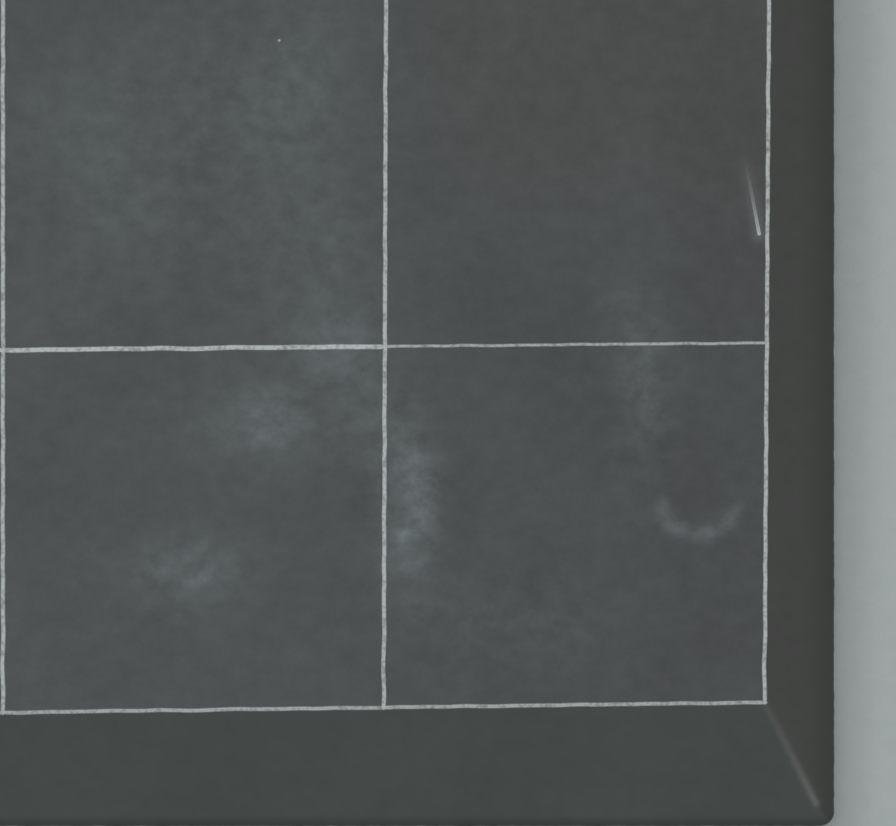
Reproduce this texture procedurally as a WebGL 2 fragment shader.

```glsl
#version 300 es
precision highp float;
// A slate board ruled with chalk lines, its dark bevelled frame and a pale wall.
// Segment distances draw the chalk, a loop of soft ellipses lays the dust,
// and gradient noise gives the slate, chalk and wall their grain.
uniform vec2 u_resolution;
out vec4 fragColor;

const float ASPECT = 1.0847;
const vec3 SLATE_DARK = vec3(0.283, 0.292, 0.294);
const vec3 SLATE_LIGHT = vec3(0.325, 0.343, 0.343);
const vec3 FRAME_SIDE = vec3(0.262, 0.268, 0.262);
const vec3 FRAME_BASE = vec3(0.267, 0.283, 0.277);
const vec3 WALL_NEAR = vec3(0.535, 0.560, 0.558);
const vec3 WALL_FAR = vec3(0.615, 0.640, 0.640);
const vec3 CHALK = vec3(0.690, 0.715, 0.715);
const vec3 DUST_TINT = vec3(0.88, 1.04, 1.08);
const float LINE_HALF = 0.0025;
const float BOARD_RIGHT = 1.0095;
const float CORNER_RADIUS = 0.018;

// Dust patches: centre and radii, then strength
const int PATCHES = 10;
const vec4 PATCH[PATCHES] = vec4[](
  vec4(0.340, 0.900, 0.080, 0.090), vec4(0.380, 0.700, 0.080, 0.090),
  vec4(0.170, 0.800, 0.160, 0.140), vec4(0.405, 0.575, 0.045, 0.045),
  vec4(0.330, 0.490, 0.060, 0.045), vec4(0.445, 0.485, 0.030, 0.080),
  vec4(0.495, 0.395, 0.030, 0.090), vec4(0.230, 0.310, 0.065, 0.035),
  vec4(0.775, 0.535, 0.035, 0.100), vec4(0.630, 0.250, 0.110, 0.050));
const float STRENGTH[PATCHES] = float[](
  0.035, 0.025, 0.022, 0.050, 0.060, 0.035, 0.105, 0.060, 0.045, 0.022);

vec2 hashGradient(vec2 cell) {
  vec3 h = fract(cell.xyx * vec3(0.1031, 0.1030, 0.0973));
  h += dot(h, h.yzx + 33.33);
  float angle = 6.2832 * fract((h.x + h.y) * h.z);
  return vec2(cos(angle), sin(angle));
}

float gradientNoise(vec2 p) {
  vec2 i = floor(p), f = fract(p);
  vec2 w = f * f * f * (f * (f * 6.0 - 15.0) + 10.0);
  vec2 e = vec2(0.0, 1.0);
  float low = mix(dot(hashGradient(i), f), dot(hashGradient(i + e.yx), f - e.yx), w.x);
  float high = mix(dot(hashGradient(i + e), f - e), dot(hashGradient(i + e.yy), f - e.yy), w.x);
  return mix(low, high, w.y);
}

float fbm(vec2 p) {
  float sum = 0.0, amp = 0.6;
  for (int i = 0; i < 4; i++) {
    sum += amp * gradientNoise(p);
    p = mat2(1.6, 1.2, -1.2, 1.6) * p + 7.3;
    amp *= 0.55;
  }
  return sum;
}

// Distance to a segment in x, position along it in y
vec2 segment(vec2 p, vec2 a, vec2 b) {
  vec2 d = b - a;
  float t = clamp(dot(p - a, d) / dot(d, d), 0.0, 1.0);
  return vec2(length(p - a - d * t), t);
}

float stroke(float dist, float halfWidth, float soft) {
  return 1.0 - smoothstep(halfWidth - soft, halfWidth + soft, dist);
}

void main() {
  vec2 p = gl_FragCoord.xy / u_resolution * vec2(ASPECT, 1.0);
  float soft = max(0.8 / u_resolution.y, 0.0013);
  float cloud = fbm(p * 6.0), grain = fbm(p * vec2(38.0, 46.0)), fine = gradientNoise(p * 190.0);

  // Slate: lighter to the left, darker and warmer at the top right
  float lightness = 0.62 - 0.38 * smoothstep(0.25, 0.95, p.x) + 0.55 * cloud;
  vec3 color = mix(SLATE_DARK, SLATE_LIGHT, clamp(lightness, 0.0, 1.0));
  color += vec3(0.004, -0.002, -0.006) * smoothstep(0.6, 1.0, p.y) * smoothstep(0.45, 0.6, p.x);
  color += 0.022 * grain + 0.006 * fine;

  // Chalk dust
  float dust = 0.0;
  vec2 warped = p + 0.018 * vec2(cloud, fbm(p * 9.0 + 4.0));
  for (int i = 0; i < PATCHES; i++) {
    vec2 q = (warped - PATCH[i].xy) / PATCH[i].zw;
    dust += STRENGTH[i] * exp(-dot(q, q));
  }
  vec2 smear = warped - vec2(0.845, 0.395);
  float arc = (length(smear) - 0.044) / 0.011;
  dust += 0.055 * exp(-arc * arc) * smoothstep(0.02, -0.03, smear.y);
  color += DUST_TINT * dust * clamp(1.0 + 1.1 * grain + 0.5 * cloud, 0.3, 1.8);

  // Frame: side and base bevels meeting at a pale mitre
  vec2 corner = vec2(0.9265, 0.149);
  float sideX = 0.9255 + 0.0065 * (p.y - 0.15), baseY = 0.137 + 0.0137 * p.x;
  float mitre = dot(p - corner, normalize(vec2(0.13, 0.068)));
  vec3 side = FRAME_SIDE - 0.028 * smoothstep(0.965, BOARD_RIGHT, p.x);
  vec3 base = FRAME_BASE + 0.012 * cloud - 0.05 * smoothstep(0.014, 0.0, p.y);
  vec3 frame = mix(base, side, smoothstep(-0.004, 0.004, mitre)) + 0.010 * grain;
  vec2 ridge = segment(p, corner, vec2(0.988, 0.028));
  frame += 0.09 * exp(-pow(ridge.x / 0.005, 2.0)) * (0.25 + 0.75 * ridge.y);
  float outside = max(smoothstep(-soft, soft, p.x - sideX), smoothstep(-soft, soft, baseY - p.y));
  color = mix(color, frame, outside);

  // Ruled chalk grid, slightly skewed
  vec2 shaky = p + 0.0012 * vec2(gradientNoise(p.yy * 23.0), gradientNoise(p.xx * 19.0));
  float chalk = 0.0;
  for (int i = 0; i < 3; i++) {
    float k = float(i);
    vec2 foot = vec2(0.0035 + 0.461 * k, 0.137 + 0.0063 * k);
    float d = segment(shaky, foot, vec2(0.0035 + 0.4638 * k, 1.02)).x;
    chalk = max(chalk, 0.9 * stroke(d, LINE_HALF, soft));
  }
  for (int j = 0; j < 2; j++) {
    float k = float(j);
    float d = segment(shaky, vec2(-0.02, 0.137 + 0.439 * k), vec2(0.9265, 0.1497 + 0.4353 * k)).x;
    float thin = k * smoothstep(0.46, 0.47, p.x);
    float width = LINE_HALF * mix(0.95 + 0.2 * k, 0.72, thin);
    chalk = max(chalk, (0.80 + 0.15 * k - 0.15 * thin) * stroke(d, width, soft));
  }
  chalk *= clamp(0.92 + 0.45 * fine + 0.4 * grain, 0.45, 1.0);

  // Stray slanting mark and a fleck
  vec2 mark = segment(p, vec2(0.897, 0.835), vec2(0.919, 0.717));
  chalk = max(chalk, mark.y * mark.y * 0.85 * stroke(mark.x, 0.0024, soft));
  chalk = max(chalk, 0.18 * mark.y * exp(-pow(mark.x / 0.009, 2.0)));
  chalk = max(chalk, 0.7 * stroke(length(p - vec2(0.338, 0.951)), 0.0017, soft));
  color = mix(color, CHALK, chalk);

  // Wall beyond the rounded board edge
  vec2 edge = p - vec2(BOARD_RIGHT - CORNER_RADIUS, CORNER_RADIUS);
  float board = length(max(vec2(edge.x, -edge.y), 0.0)) - CORNER_RADIUS + 0.001 * grain;
  vec3 wall = mix(WALL_NEAR, WALL_FAR, smoothstep(BOARD_RIGHT, ASPECT, p.x + 0.02 * (0.5 - p.y)));
  wall += 0.014 * grain + 0.006 * fine - 0.06 * exp(-max(board, 0.0) / 0.006);
  color = mix(color, wall, smoothstep(-soft, soft, board));

  fragColor = vec4(color, 1.0);
}
```
